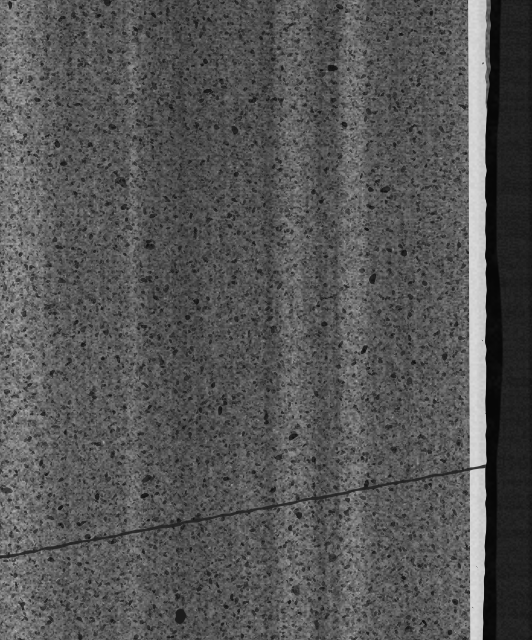
Reproduce this texture procedurally as a WebGL 2 fragment shader.

```glsl
#version 300 es
precision highp float;
uniform vec2 u_resolution;
out vec4 fragColor;

float hash(vec2 p) {
    return fract(sin(dot(p, vec2(127.1, 311.7))) * 43758.5453);
}

float noise(vec2 p) {
    vec2 i = floor(p), f = fract(p);
    f = f * f * (3.0 - 2.0 * f);
    return mix(mix(hash(i), hash(i + vec2(1, 0)), f.x),
               mix(hash(i + vec2(0, 1)), hash(i + vec2(1, 1)), f.x), f.y);
}

// Smooth step whose edge is one pixel wide or softer
float edge(float d, float softness) {
    float w = max(softness, 0.7 / u_resolution.y);
    return smoothstep(-w, w, d);
}

// Coverage of irregular oval grains scattered over a jittered grid
float grains(vec2 p, float cells, float density, float size) {
    vec2 q = p * cells + 0.3 * (vec2(noise(p * cells * 2.3), noise(p * cells * 2.3 + 40.0)) - 0.5);
    float cover = 0.0;
    for (int j = -1; j <= 1; j++)
    for (int i = -1; i <= 1; i++) {
        vec2 id = floor(q) + vec2(i, j);
        vec2 key = id + cells;
        if (hash(key + 7.3) > density) continue;
        vec2 d = q - id - vec2(hash(key), hash(key + 19.7));
        float a = 6.283 * hash(key + 31.1);
        d = mat2(cos(a), -sin(a), sin(a), cos(a)) * d * vec2(1.0, 1.5);
        float radius = size * mix(0.5, 1.0, hash(key + 53.9));
        float shade = mix(0.55, 1.0, hash(key + 71.3));
        cover = max(cover, shade * edge((radius - length(d)) / cells, 0.0009));
    }
    return cover;
}

// Vertical light and dark stripes: centre, width, strength
float stripes(float x) {
    vec3 bands[12] = vec3[12](
        vec3(0.03, 0.055, 0.14), vec3(0.125, 0.01, -0.025), vec3(0.25, 0.014, 0.07),
        vec3(0.36, 0.09, -0.05), vec3(0.505, 0.012, -0.06), vec3(0.553, 0.028, 0.07),
        vec3(0.605, 0.01, -0.06), vec3(0.63, 0.008, -0.05), vec3(0.665, 0.025, 0.1),
        vec3(0.75, 0.06, -0.02), vec3(0.885, 0.035, 0.05), vec3(0.34, 0.008, -0.02));
    float sum = 0.0;
    for (int i = 0; i < 12; i++) {
        float t = (x - bands[i].x) / bands[i].y;
        sum += bands[i].z * exp(-t * t);
    }
    return sum;
}

float stone(vec2 uv, vec2 p) {
    float tone = 0.365 + stripes(uv.x) * mix(0.8, 1.0, uv.y);
    tone += 0.03 * (0.45 - uv.y);
    tone += 0.035 * (noise(vec2(uv.x * 150.0, uv.y * 2.0)) - 0.5);
    tone += 0.025 * (noise(p * 9.0) - 0.5);

    // Fine crystalline texture
    float fine = 0.6 * (noise(p * 420.0) - 0.5) + 0.5 * (noise(p * 210.0 + 9.0) - 0.5);
    tone *= 1.0 + 0.75 * fine;
    tone += 0.14 * grains(p + 3.0, 100.0, 0.12, 0.22);

    // Dark grains from dust to pebbles
    tone *= 1.0 - 0.42 * grains(p, 170.0, 0.42, 0.42);
    tone *= 1.0 - 0.52 * grains(p, 100.0, 0.4, 0.38);
    tone *= 1.0 - 0.62 * grains(p, 55.0, 0.3, 0.28);
    tone *= 1.0 - 0.75 * grains(p, 24.0, 0.09, 0.2);

    // Single large inclusion near the foot
    vec2 d = (p - vec2(0.282, 0.038)) / vec2(0.008, 0.012);
    float blob = 1.0 - length(d) + 0.5 * (noise(p * 160.0) - 0.5);
    return mix(tone, 0.11, edge(blob * 0.008, 0.001));
}

void main() {
    vec2 uv = gl_FragCoord.xy / u_resolution;
    vec2 p = uv * vec2(u_resolution.x / u_resolution.y, 1.0);
    float rough = noise(vec2(3.0, uv.y * 75.0)) - 0.5;
    float tone = stone(uv, p);

    // Pale strip along the right side of the stone
    float strip = 0.83 + 0.05 * (noise(p * 300.0) - 0.5) - 0.05 * edge(uv.x - 0.9, 0.006);
    strip *= 1.0 - 0.6 * grains(p, 45.0, 0.07, 0.09);
    tone = mix(tone, strip, edge(uv.x - 0.884 + 0.004 * uv.y, 0.001));

    // Thin slanting crack
    float crack = abs(uv.y - 0.129 - 0.156 * uv.x - 0.002 * (noise(vec2(uv.x * 60.0, 5.0)) - 0.5));
    float width = 0.0016 + 0.0012 * noise(vec2(uv.x * 110.0, 8.0));
    tone = mix(tone, 0.13, 0.9 * edge(width - crack, 0.0008));

    // Broken rim, with a grey chip at the top
    float rim = 0.9135 - 0.005 * (1.0 - smoothstep(0.0, 0.22, uv.y)) + 0.003 * rough;
    float chip = rim + 0.008 * smoothstep(0.8, 0.9, uv.y);
    float chipTone = 0.36 + 0.2 * (noise(p * 250.0) - 0.5);
    tone = mix(tone, chipTone, edge(uv.x - rim, 0.001));
    tone = mix(tone, 0.025 + 0.05 * noise(p * 200.0) * noise(p * 45.0), edge(uv.x - chip, 0.001));

    // Dark backdrop beyond the shadow
    float bulge = 0.012 * exp(-pow((uv.y - 0.45) / 0.12, 2.0)) + 0.008 * smoothstep(0.65, 1.0, uv.y);
    float shadowEnd = 0.933 + bulge + 0.003 * (noise(vec2(1.0, uv.y * 18.0)) - 0.5);
    float backdrop = 0.125 + 0.05 * (noise(p * 380.0) - 0.5) + 0.02 * (noise(vec2(2.0, uv.y * 130.0)) - 0.5);
    backdrop -= 0.03 * edge(uv.x - 0.995, 0.004);
    tone = mix(tone, backdrop, edge(uv.x - shadowEnd, 0.0025));

    fragColor = vec4(vec3(clamp(tone, 0.0, 1.0)), 1.0);
}
```
